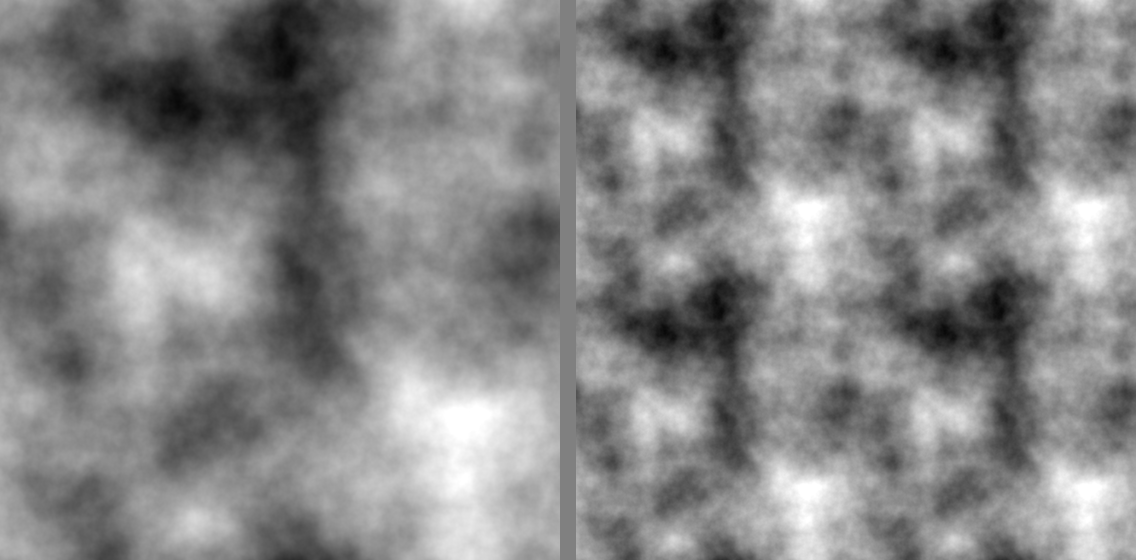
Left: one tile. Right: repeated 2 by 2.
Reproduce this texture procedurally as a three.js fragment shader.

```glsl
// Soft grey clouds: several octaves of gradient noise are summed, each with
// half the strength and twice the frequency of the one before. Every octave
// wraps after a whole number of cells, so the square tiles without a seam.

varying vec2 vUv;

const int OCTAVES = 7;
const float BASE_CELLS = 3.0;      // cells across the tile in the largest octave
const float GAIN = 0.5;            // strength of each octave against the last
const float MEAN_GREY = 0.524;
const float CONTRAST = 0.65;
const float SEED = 17.0;
const vec2 OCTAVE_SHIFT = vec2(0.37, 0.71);  // keeps the octave grids apart

// Two random values from 0 to 1 for a cell and a seed
vec2 hash2(vec2 cell, float seed) {
  vec3 p = fract(vec3(cell, seed) * vec3(0.1031, 0.1030, 0.0973));
  p += dot(p, p.yzx + 33.33);
  return fract((p.xx + p.yz) * p.zy);
}

// Slope of one lattice corner, seen from an offset to that corner
float cornerSlope(vec2 corner, vec2 offset, float period, float seed) {
  vec2 direction = normalize(hash2(mod(corner, period), seed) - 0.499);
  return dot(direction, offset);
}

// Gradient noise around zero that repeats after a whole number of cells
float wrappedNoise(vec2 p, float period, float seed) {
  vec2 cell = floor(p);
  vec2 f = p - cell;
  vec2 blend = f * f * f * (f * (f * 6.0 - 15.0) + 10.0);
  vec2 right = vec2(1.0, 0.0);
  vec2 up = vec2(0.0, 1.0);
  vec2 both = vec2(1.0);
  float lower = mix(cornerSlope(cell, f, period, seed),
                    cornerSlope(cell + right, f - right, period, seed), blend.x);
  float upper = mix(cornerSlope(cell + up, f - up, period, seed),
                    cornerSlope(cell + both, f - both, period, seed), blend.x);
  return mix(lower, upper, blend.y);
}

// Sum of octaves, from broad banks to fine mottling
float clouds(vec2 uv) {
  float sum = 0.0;
  float strength = 1.0;
  float cells = BASE_CELLS;
  for (int i = 0; i < OCTAVES; i++) {
    float octave = float(i);
    vec2 p = uv * cells + OCTAVE_SHIFT * octave;
    sum += strength * wrappedNoise(p, cells, SEED + octave);
    strength *= GAIN;
    cells *= 2.0;
  }
  return sum;
}

void main() {
  float grey = MEAN_GREY + CONTRAST * clouds(vUv);
  gl_FragColor = vec4(vec3(clamp(grey, 0.0, 1.0)), 1.0);
}
```
